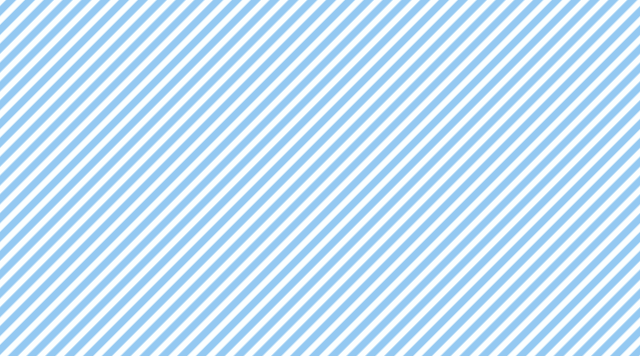
Write a Shadertoy shader that draws this pattern.

```glsl
const vec3 STRIPE_BLUE = vec3(0.58, 0.79, 0.95);
const vec3 GROUND_WHITE = vec3(0.99, 1.0, 1.0);
const float REPEATS_ACROSS = 34.0;   // stripes along the top edge
const float SLOPE_DEGREES = 45.0;    // rise of the stripes to the right
const float BLUE_SHARE = 0.54;       // blue part of each repeat
const float EDGE_SOFTNESS = 0.12;    // width of each edge ramp, in repeats
const float PHASE = 0.59;            // shift from the top left corner, in repeats

// Blue coverage of a stripe centred on every whole number
float stripeCoverage(float t, float softness) {
    float distanceToCentre = abs(fract(t + 0.5) - 0.5);
    return clamp(0.5 + (0.5 * BLUE_SHARE - distanceToCentre) / softness, 0.0, 1.0);
}

void mainImage(out vec4 fragColor, in vec2 fragCoord) {
    // Position from the top left, in canvas widths
    vec2 p = vec2(fragCoord.x, iResolution.y - fragCoord.y) / iResolution.x;

    // Repeats per canvas width along each axis
    vec2 frequency = REPEATS_ACROSS * vec2(1.0, 1.0 / tan(radians(SLOPE_DEGREES)));
    float t = dot(p, frequency) - PHASE;

    // Never let an edge be sharper than one pixel
    float pixelSpan = length(frequency) / iResolution.x;
    float blue = stripeCoverage(t, max(EDGE_SOFTNESS, pixelSpan));

    fragColor = vec4(mix(GROUND_WHITE, STRIPE_BLUE, blue), 1.0);
}
```
